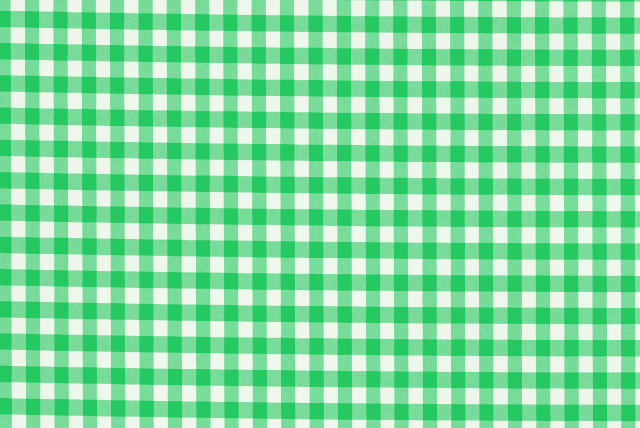
A Shadertoy shader for this texture:

```glsl
// Green and white gingham cloth: two crossing sets of stripes, each dyeing the
// threads halfway, so crossings are solid green and single layers are mid green.
// The cloth sags slightly; single layers show a fine twill and thread grain.

const vec3 WHITE = vec3(0.935, 0.968, 0.922);
const vec3 GREEN = vec3(0.145, 0.785, 0.380);
const vec2 REPEATS = vec2(22.59, 13.27);      // stripe pairs across and down
const vec2 STRIPE_WIDTH = vec2(0.50, 0.505);  // share of a repeat that is dyed
const float SINGLE_DYE = 0.587;               // dye where only one stripe lies
const float TAU = 6.2831853;

float hash(vec2 p) {
    return fract(sin(dot(p, vec2(127.1, 311.7))) * 43758.5453);
}

// Smooth value noise, 0 to 1
float noise(vec2 p) {
    vec2 i = floor(p), f = fract(p);
    f = f * f * (3.0 - 2.0 * f);
    return mix(mix(hash(i), hash(i + vec2(1, 0)), f.x),
               mix(hash(i + vec2(0, 1)), hash(i + vec2(1, 1)), f.x), f.y);
}

// Cloth coordinates in repeats, with the stripes leaning and bowing a little
vec2 clothCoords(vec2 uv) {
    float lean = 0.044 * uv.y;
    float bow = 0.41 * uv.x - 0.20 * uv.x * uv.x;
    return uv * REPEATS - vec2(0.632 + lean, 0.087 + bow);
}

// Coverage of a stripe centred in each repeat, nudged slightly per stripe
float stripe(float s, float width, float blur, float seed) {
    float nudge = 0.012 * (hash(vec2(floor(s), seed)) - 0.5);
    float inside = 0.5 * width - abs(fract(s) - 0.5 - nudge);
    return clamp(inside / blur + 0.5, 0.0, 1.0);
}

// Diagonal weave ridges, -1 to 1, fading out when finer than a pixel
float twill(vec2 s, vec2 ridges) {
    float phase = dot(s, ridges);
    float fade = 1.0 - smoothstep(0.5, 1.0, fwidth(phase));
    return fade * sin(TAU * phase);
}

void mainImage(out vec4 fragColor, in vec2 fragCoord) {
    vec2 uv = fragCoord / iResolution.xy;
    uv.y = 1.0 - uv.y;
    vec2 cloth = clothCoords(uv);

    // Crossing stripes with softly woven edges
    vec2 blur = max(fwidth(cloth), vec2(0.025));
    vec2 wobble = 0.012 * (vec2(noise(cloth.yx * 3.0), noise(cloth * 3.0 + 40.0)) - 0.5);
    float warp = stripe(cloth.x + wobble.x, STRIPE_WIDTH.x, blur.x, 1.0);
    float weft = stripe(cloth.y + wobble.y, STRIPE_WIDTH.y, blur.y, 7.0);
    float both = warp * weft;
    float single = warp + weft - 2.0 * both;

    // Weave texture, strongest where dyed and plain threads mix
    float grain = hash(floor(cloth * vec2(16.0, 18.0))) - 0.5;
    float weave = 0.045 * twill(cloth, vec2(8.0, 9.0)) + 0.09 * grain;
    float dye = both + single * (SINGLE_DYE + weave);

    // Faint shading of the threads and of the cloth as a whole
    float shade = 1.0 + 0.012 * grain + 0.012 * (noise(uv * 4.0) - 0.5);
    fragColor = vec4(mix(WHITE, GREEN, dye) * shade, 1.0);
}
```
